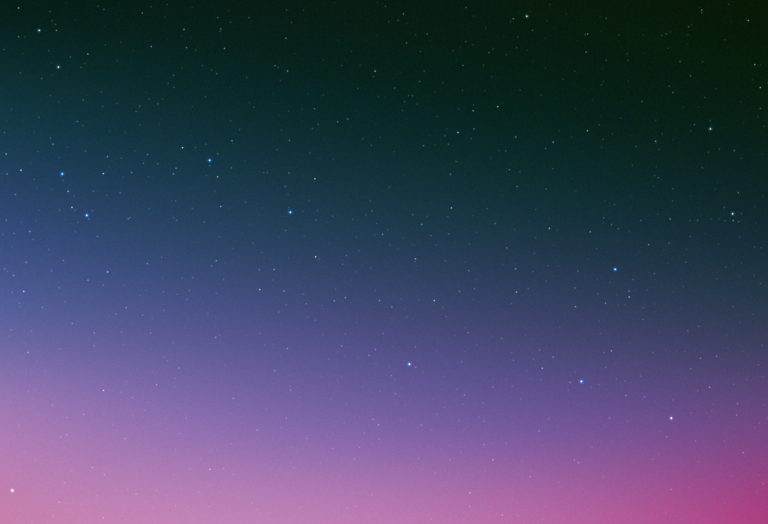
A Shadertoy shader for this texture:

```glsl
const int STOPS = 6;

vec3 hash32(vec2 p) {
    vec3 q = fract(vec3(p.xyx) * vec3(0.1031, 0.1030, 0.0973));
    q += dot(q, q.yxz + 33.33);
    return fract((q.xxy + q.yzz) * q.zyx);
}

// Catmull-Rom ramp through evenly spaced colours, bottom to top
vec3 ramp(vec3 stops[STOPS], float t) {
    float s = clamp(t, 0.0, 0.9999) * float(STOPS - 1);
    int i = int(s);
    float f = fract(s);
    vec3 a = stops[max(i - 1, 0)];
    vec3 b = stops[i];
    vec3 c = stops[i + 1];
    vec3 d = stops[min(i + 2, STOPS - 1)];
    return b + 0.5 * f * (c - a + f * (2.0 * a - 5.0 * b + 4.0 * c - d
         + f * (3.0 * (b - c) + d - a)));
}

// Smooth blend of the left, centre and right colours
vec3 blendAcross(vec3 left, vec3 centre, vec3 right, float x) {
    return left * (1.0 - x) * (1.0 - 2.0 * x)
         + centre * 4.0 * x * (1.0 - x)
         + right * x * (2.0 * x - 1.0);
}

vec3 skyColour(vec2 uv) {
    vec3 left[STOPS] = vec3[STOPS](
        vec3(0.78, 0.50, 0.68), vec3(0.65, 0.48, 0.71), vec3(0.35, 0.38, 0.61),
        vec3(0.18, 0.28, 0.45), vec3(0.07, 0.21, 0.25), vec3(0.02, 0.12, 0.10));
    vec3 centre[STOPS] = vec3[STOPS](
        vec3(0.74, 0.48, 0.70), vec3(0.47, 0.38, 0.64), vec3(0.26, 0.29, 0.47),
        vec3(0.10, 0.22, 0.28), vec3(0.03, 0.15, 0.14), vec3(0.03, 0.11, 0.07));
    vec3 right[STOPS] = vec3[STOPS](
        vec3(0.68, 0.24, 0.50), vec3(0.43, 0.28, 0.51), vec3(0.18, 0.23, 0.32),
        vec3(0.06, 0.16, 0.18), vec3(0.03, 0.12, 0.07), vec3(0.03, 0.10, 0.02));
    return blendAcross(ramp(left, uv.y), ramp(centre, uv.y), ramp(right, uv.y), uv.x);
}

float starDisc(vec2 offset, float radius, float pixel) {
    float r = max(radius, 0.6 * pixel);
    return exp(-dot(offset, offset) / (r * r));
}

// One randomly placed star in some of the cells of a grid
vec3 starLayer(vec2 p, float cells, float density, float brightness, float pixel) {
    vec2 id = floor(p * cells);
    vec3 place = hash32(id + cells);
    vec3 look = hash32(id + cells * 3.0 + 17.0);
    vec2 centre = (id + 0.12 + 0.76 * place.xy) / cells;
    float shown = step(place.z, density);
    float power = brightness * mix(0.25, 1.0, look.x * look.x);
    vec3 tint = mix(vec3(0.65, 0.85, 1.0), vec3(1.0, 0.93, 0.85), look.y);
    return tint * shown * power * starDisc(p - centre, 0.0016, pixel);
}

// Prominent stars: position across and up, then blueness
vec3 brightStars(vec2 uv, float aspect, float pixel) {
    const int COUNT = 14;
    vec3 stars[COUNT] = vec3[COUNT](
        vec3(0.081, 0.668, 1.0), vec3(0.273, 0.694, 1.0), vec3(0.378, 0.595, 1.0),
        vec3(0.801, 0.486, 1.0), vec3(0.757, 0.272, 0.8), vec3(0.533, 0.305, 0.6),
        vec3(0.051, 0.942, 0.1), vec3(0.076, 0.872, 0.1), vec3(0.016, 0.064, 0.0),
        vec3(0.874, 0.202, 0.1), vec3(0.686, 0.969, 0.0), vec3(0.925, 0.754, 0.2),
        vec3(0.954, 0.592, 0.1), vec3(0.113, 0.589, 0.4));
    vec3 light = vec3(0.0);
    for (int i = 0; i < COUNT; i++) {
        vec2 offset = (uv - stars[i].xy) * vec2(aspect, 1.0);
        float blueness = stars[i].z;
        vec3 halo = mix(vec3(0.25), vec3(0.05, 0.30, 0.75), blueness);
        light += halo * starDisc(offset, 0.0032, pixel);
        light += vec3(0.45, 0.55, 0.55) * starDisc(offset, 0.0016, pixel);
    }
    return light;
}

void mainImage(out vec4 fragColor, in vec2 fragCoord) {
    vec2 uv = fragCoord / iResolution.xy;
    vec2 p = fragCoord / iResolution.y;
    float aspect = iResolution.x / iResolution.y;
    float pixel = 1.0 / iResolution.y;

    vec3 colour = skyColour(uv);

    // Scattered stars, fainter in the glow near the horizon
    float clarity = mix(0.35, 1.0, smoothstep(0.0, 0.7, uv.y));
    vec3 stars = starLayer(p, 13.0, 0.65, 0.65, pixel)
               + starLayer(p, 23.0, 0.35, 0.40, pixel)
               + starLayer(p, 37.0, 0.35, 0.20, pixel);
    colour += stars * clarity + brightStars(uv, aspect, pixel);

    // Fine film grain
    vec3 grain = hash32(floor(p * 350.0) + 71.0) - 0.5;
    colour += 0.018 * grain;

    fragColor = vec4(clamp(colour, 0.0, 1.0), 1.0);
}
```
